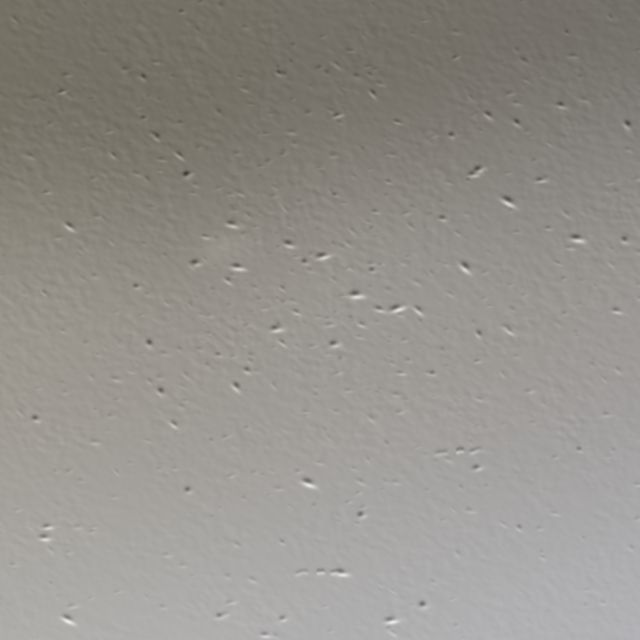
Reproduce this texture procedurally as a WebGL 1 fragment shader.

```glsl
precision highp float;
uniform vec2 u_resolution;

const vec3 PALE_GREY = vec3(0.701, 0.699, 0.703);
const vec3 WARM_GREY = vec3(0.602, 0.587, 0.563);
const vec3 OLIVE_SHADE = vec3(0.455, 0.440, 0.404);

// Hash and noise
vec2 hash22(vec2 p) {
  vec3 h = fract(p.xyx * vec3(0.1031, 0.1030, 0.0973));
  h += dot(h, h.yzx + 33.33);
  return fract((h.xx + h.yz) * h.zy);
}

float noise(vec2 p) {
  vec2 cell = floor(p);
  vec2 f = fract(p);
  f = f * f * (3.0 - 2.0 * f);
  float low = mix(hash22(cell).x, hash22(cell + vec2(1.0, 0.0)).x, f.x);
  float high = mix(hash22(cell + vec2(0.0, 1.0)).x, hash22(cell + 1.0).x, f.x);
  return mix(low, high, f.y);
}

// Coordinates along and across a direction
vec2 alongAxis(vec2 p, float angle) {
  vec2 axis = vec2(cos(angle), sin(angle));
  return vec2(dot(p, axis), dot(p, vec2(-axis.y, axis.x)));
}

float blob(vec2 p) {
  return exp(-dot(p, p));
}

// Fine surface grain lit from below
float grain(vec2 p, float angle, vec2 frequency) {
  vec2 q = alongAxis(p, angle) * frequency + 200.0;
  return noise(q + vec2(0.15, 0.55)) - noise(q - vec2(0.15, 0.55));
}

// Small dark hollow with a bright lower lip
float pit(vec2 q, float lip) {
  float hollow = blob((q - vec2(-0.25, 0.6)) * vec2(0.95, 1.05));
  float edge = blob((q - vec2(0.3, -0.75)) * vec2(0.65, 1.2));
  return lip * edge - hollow;
}

// Pits gather around the middle
float pitDensity(vec2 p) {
  float cluster = blob((p - vec2(0.52, 0.53)) * vec2(3.1, 3.5));
  return 0.14 + 0.86 * cluster + 0.12 * smoothstep(0.4, 0.8, p.y) * p.x;
}

// Scattered pits, one candidate per cell
float pits(vec2 p, float cells, float share, float size, float seed) {
  float sum = 0.0;
  vec2 home = floor(p * cells);
  for (int j = -1; j <= 1; j++) {
    for (int i = -1; i <= 1; i++) {
      vec2 cell = home + vec2(float(i), float(j));
      vec2 center = cell + hash22(cell + seed);
      vec2 pick = hash22(cell + seed + 57.0);
      vec2 form = hash22(cell + seed + 113.0);
      float present = step(pick.x, share * pitDensity(center / cells));
      vec2 q = alongAxis(p * cells - center, mix(-0.8, 0.4, form.x));
      q /= size * mix(0.75, 1.2, form.y) * vec2(mix(1.0, 1.75, pick.y), 1.0);
      sum += present * mix(0.35, 1.0, form.y) * pit(q, mix(0.4, 1.4, pick.y));
    }
  }
  return sum;
}

// Sparse broken scratches, kept inside their cells
float scratches(vec2 p, float cells, float share) {
  vec2 cell = floor(p * cells);
  vec2 pick = hash22(cell + 211.0);
  vec2 center = mix(vec2(0.4), vec2(0.6), hash22(cell + 307.0));
  vec2 q = alongAxis(fract(p * cells) - center, mix(-0.15, 0.12, pick.y));
  q.y += 0.03 * (noise(vec2(q.x * 14.0 + 20.0, pick.y * 9.0)) - 0.5);
  float halfLength = mix(0.12, 0.3, pick.y);
  float reach = 1.0 - smoothstep(halfLength * 0.5, halfLength, abs(q.x));
  float breaks = smoothstep(0.3, 0.75, noise(vec2(q.x * 18.0 + 60.0, 3.0)));
  float lit = blob(vec2(0.0, q.y + 0.013) / 0.015);
  float shaded = blob(vec2(0.0, q.y - 0.013) / 0.015);
  return step(pick.x, share) * reach * breaks * (lit - shaded);
}

// Broad falloff of light over the wall
vec3 wallColor(vec2 p) {
  float height = p.y - 0.12 * (p.x - 0.5) + 0.05 * (noise(p * 3.5 + 8.0) - 0.5);
  vec3 color = mix(PALE_GREY, WARM_GREY, smoothstep(-0.16, 0.58, height));
  color = mix(color, OLIVE_SHADE, smoothstep(0.48, 0.93, height));
  color += (p.x - 0.5) * vec3(-0.004, 0.0, 0.022);
  float smudge = blob((p - vec2(0.355, 0.61)) * vec2(24.0, 38.0));
  return color + 0.035 * smudge * (0.5 + noise(p * 45.0));
}

void main() {
  vec2 p = gl_FragCoord.xy / u_resolution;
  float patches = mix(0.45, 1.35, noise(p * 19.0 + 4.0));
  float strength = patches * mix(0.6, 1.0, smoothstep(0.0, 0.6, p.y));
  float relief = strength * 0.024 * grain(p, -0.35, vec2(72.0, 135.0));
  relief += strength * 0.022 * grain(p, -0.65, vec2(120.0, 190.0));
  relief += 0.25 * pits(p, 30.0, 0.21, 0.115, 5.0);
  relief += 0.065 * pits(p, 46.0, 0.55, 0.135, 31.0);
  relief += 0.13 * scratches(p, 5.0, 0.11);
  gl_FragColor = vec4(clamp(wallColor(p) + relief, 0.0, 1.0), 1.0);
}
```
